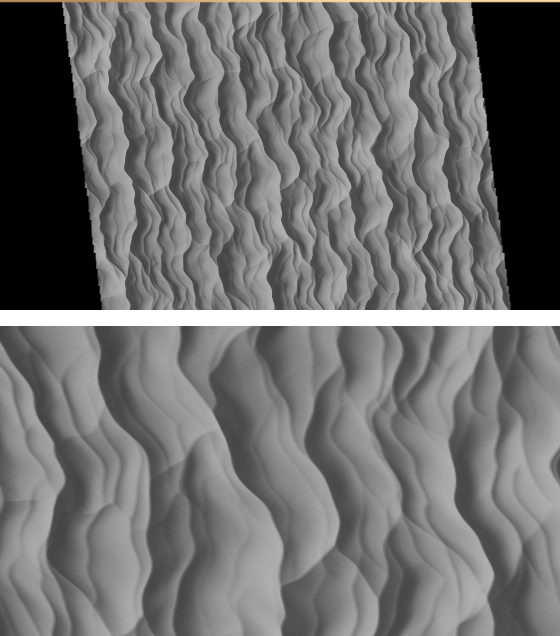
Top: the whole. Bottom: its middle third, enlarged.
A Shadertoy shader for this texture:

```glsl
// A slanted strip of wind-blown dunes on black, under a thin golden band.
// Stretched, lopsided cellular noise forms bowls that meet in sharp crests;
// the slope of that height towards a light at the upper left gives the grey.

vec3 hash3(vec2 cell) {
    vec3 k = fract(cell.xyx * vec3(0.1031, 0.1030, 0.0973));
    k += dot(k, k.yxz + 33.33);
    return fract((k.xxy + k.yzz) * k.zyx);
}

// Squared distance to the nearest hollow, steeper on its left (lee) side.
float bowls(vec2 p) {
    vec2 cell = floor(p);
    float nearest = 9.0;
    for (int j = -1; j <= 1; j++)
    for (int i = -2; i <= 1; i++) {
        vec2 id = cell + vec2(i, j);
        vec3 rnd = hash3(id);
        vec2 d = p - id - 0.08 - 0.84 * rnd.xy;
        d.x *= d.x < 0.0 ? 1.55 : 0.9;
        nearest = min(nearest, dot(d, d) + 0.22 * rnd.z);
    }
    return nearest;
}

float duneHeight(vec2 p) {
    // Lean to the lower right, then bend the crests with layered sines.
    p.x += 0.17 * p.y;
    p.x += 0.013 * sin(23.0 * p.y + 7.0 * p.x) + 0.006 * sin(51.0 * p.y - 19.0 * p.x);
    p.y += 0.016 * sin(31.0 * p.x + 5.0 * p.y) + 0.006 * sin(73.0 * p.x - 22.0 * p.y);
    p.x += 0.0022 * sin(118.0 * p.y + 37.0 * p.x);

    // Fluting comes and goes between the smooth dune backs.
    float fluting = 0.17 + 0.09 * sin(13.0 * p.x + 2.0 * sin(9.0 * p.y));
    return bowls(p * vec2(12.5, 5.2)) + fluting * bowls(p * vec2(27.0, 10.5) + 40.0);
}

void mainImage(out vec4 fragColor, in vec2 fragCoord) {
    vec2 p = fragCoord / iResolution.y;
    float pixel = 1.0 / iResolution.y;

    // Relief shading
    vec2 toShade = 0.0026 * normalize(vec2(1.0, -0.3));
    float ahead = duneHeight(p + toShade);
    float behind = duneHeight(p - toShade);
    float slope = (ahead - behind) / 0.0052;
    float grey = 0.465 + 0.2 * tanh(0.085 * slope);
    grey += 0.05 * (0.5 * (ahead + behind) - 0.35);
    grey += 0.012 * sin(5.0 * p.x + 3.0 * sin(4.0 * p.y));
    grey += 0.012 * (hash3(floor(p * 300.0)).x - 0.5);

    // Strip with finely stepped sides
    float row = floor((1.0 - p.y) * 38.0);
    float side = 0.2 + 0.129 * row / 38.0 + 0.004 * hash3(vec2(row, 7.0)).x;
    float strip = smoothstep(-pixel, pixel, p.x - side)
                * smoothstep(-pixel, pixel, side + 1.319 - p.x);
    vec3 color = vec3(grey * strip);

    // Golden band along the top
    float across = fragCoord.x / iResolution.x;
    vec3 gold = mix(vec3(0.72, 0.55, 0.36), vec3(0.98, 0.85, 0.62),
                    smoothstep(0.1, 0.65, across));
    color = mix(color, gold, smoothstep(0.993 - pixel, 0.993 + pixel, p.y));

    fragColor = vec4(color, 1.0);
}
```
